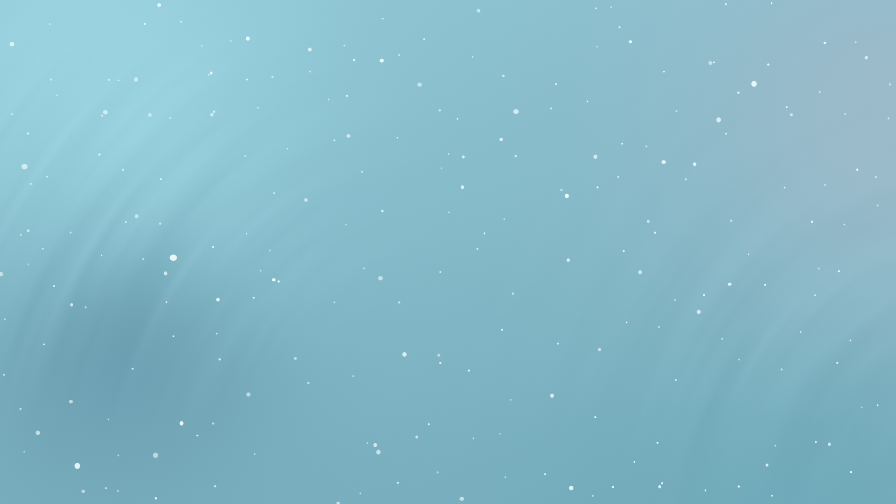
This background is drawn by a Shadertoy shader. Its source:

```glsl
// Soft blue-teal backdrop: broad colour glows over a vertical gradient,
// two fans of faint curved streaks (noise along the radius of large arcs),
// and small white specks scattered on jittered grids of three sizes.

float hash(vec2 p) {
    vec3 q = fract(vec3(p.xyx) * 0.1031);
    q += dot(q, q.yzx + 33.33);
    return fract((q.x + q.y) * q.z);
}

float noise(vec2 p) {
    vec2 i = floor(p), f = fract(p);
    f = f * f * (3.0 - 2.0 * f);
    return mix(mix(hash(i), hash(i + vec2(1, 0)), f.x),
               mix(hash(i + vec2(0, 1)), hash(i + vec2(1, 1)), f.x), f.y);
}

// Elliptical gaussian falloff
float glow(vec2 p, vec2 centre, vec2 radius) {
    vec2 d = (p - centre) / radius;
    return exp(-dot(d, d));
}

// Signed brightness of arcs around a centre, slowly varying along their length
float streaks(vec2 p, vec2 centre, float seed) {
    vec2 d = p - centre;
    float along = atan(d.y, -d.x) * 2.5;
    float r = length(d) + 0.012 * sin(along * 1.7);
    float broad = noise(vec2(r * 24.0 + seed, along));
    float fine = noise(vec2(r * 60.0 + seed * 3.0, along * 1.3 + 7.0));
    return 0.65 * broad + 0.35 * fine - 0.5;
}

// Coverage of one grid layer of specks
float specks(vec2 p, float cell, float share, float size, float seed) {
    vec2 id = floor(p / cell);
    vec2 key = id + seed;
    if (hash(key + 5.3) > share) return 0.0;
    vec2 centre = (id + 0.1 + 0.8 * vec2(hash(key + 11.7), hash(key + 23.1))) * cell;
    vec2 d = p - centre;
    d.x *= mix(0.85, 1.2, hash(key + 31.9));
    float r = size * mix(0.75, 1.2, hash(key + 47.2));
    float soft = 0.55 / iResolution.y;
    float disc = 1.0 - smoothstep(r - soft, r + soft, length(d));
    return disc * mix(0.55, 1.0, hash(key + 59.4));
}

void mainImage(out vec4 fragColor, in vec2 fragCoord) {
    vec2 uv = fragCoord / iResolution.xy;
    vec2 p = fragCoord / iResolution.y;

    // Base gradient and broad glows
    vec3 col = mix(vec3(0.475, 0.685, 0.745), vec3(0.545, 0.755, 0.810), uv.y);
    col = mix(col, vec3(0.61, 0.83, 0.88), 0.95 * glow(uv, vec2(0.10, 0.88), vec2(0.28, 0.42)));
    col = mix(col, vec3(0.61, 0.73, 0.79), 0.95 * glow(uv, vec2(1.00, 0.77), vec2(0.25, 0.42)));
    col = mix(col, vec3(0.42, 0.62, 0.69), 0.80 * glow(uv, vec2(0.13, 0.25), vec2(0.17, 0.24)));
    col = mix(col, vec3(0.43, 0.66, 0.72), 0.70 * glow(uv, vec2(0.88, 0.00), vec2(0.28, 0.28)));

    // Curved streaks, stronger at the left
    float leftFan = glow(p, vec2(0.24, 0.54), vec2(0.33, 0.27));
    float rightFan = glow(p, vec2(1.52, 0.36), vec2(0.36, 0.30));
    col += 0.100 * leftFan * streaks(p, vec2(0.97, 0.0), 3.0);
    col += 0.045 * rightFan * streaks(p, vec2(2.05, -0.1), 41.0);

    // Specks: many tiny, some small, few large
    float white = 0.0;
    for (int i = 0; i < 3; i++) {
        float k = float(i);
        float cell = 0.075 * pow(1.85, k);
        white = max(white, specks(p + 0.037 * k, cell, 0.5, 0.0019 + 0.0017 * k, 17.0 + 71.0 * k));
    }
    col = mix(col, vec3(0.93, 0.98, 0.99), white);

    // Dither against banding
    col += (hash(fragCoord) - 0.5) / 255.0;
    fragColor = vec4(col, 1.0);
}
```
